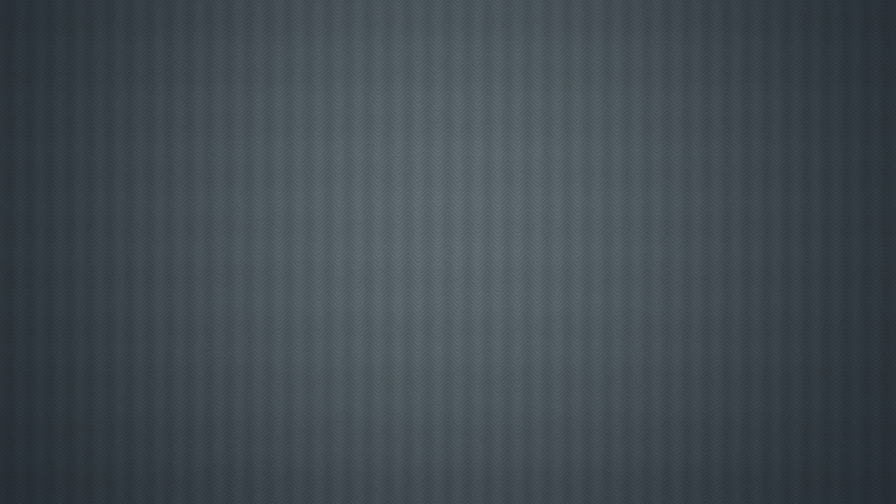
Write a Shadertoy shader that draws this background.

```glsl
// Slate herringbone cloth with fine vertical stripes under a soft central glow.

const vec3 GLOW_COLOR = vec3(0.350, 0.397, 0.418);
const vec3 EDGE_COLOR = vec3(0.112, 0.138, 0.165);
const vec2 GLOW_CENTER = vec2(0.0, 0.07);   // in canvas heights from the middle
const vec2 GLOW_FALLOFF = vec2(1.65, 1.75);
const float STRIPE_COUNT = 45.0;            // across the canvas width
const float STRIPE_DEPTH = 0.040;
const float THREAD_COUNT = 120.0;           // down the canvas height
const float THREAD_DEPTH = 0.055;
const float BAND_COUNT = 10.0;
const float BAND_DEPTH = 0.010;
const float GRAIN_COUNT = 288.0;
const float GRAIN_DEPTH = 0.040;
const float TAU = 6.28318;

float hash(vec2 cell) {
    return fract(sin(dot(cell, vec2(12.9898, 78.233))) * 43758.5453);
}

// Diagonal threads that change direction at every half stripe.
float herringbone(vec2 p, float stripeX, float pixel) {
    float stripeWidth = iResolution.x / iResolution.y / STRIPE_COUNT;
    float zigzag = abs(fract(stripeX) - 0.5) * stripeWidth;
    float visible = 1.0 - smoothstep(0.3, 0.6, THREAD_COUNT * pixel);
    return sin(TAU * THREAD_COUNT * (p.y + zigzag)) * visible;
}

void mainImage(out vec4 fragColor, in vec2 fragCoord) {
    vec2 uv = fragCoord / iResolution.xy;
    float pixel = 1.0 / iResolution.y;
    vec2 p = (fragCoord - 0.5 * iResolution.xy) * pixel;

    // Glow and vignette
    vec2 d = p - GLOW_CENTER;
    float glow = exp(-dot(d * d, GLOW_FALLOFF));
    vec3 color = mix(EDGE_COLOR, GLOW_COLOR, glow);

    // Stripes, weave and faint cross bands
    float stripeX = uv.x * STRIPE_COUNT;
    float shade = 1.0;
    shade += STRIPE_DEPTH * cos(TAU * stripeX);
    shade += THREAD_DEPTH * herringbone(p, stripeX, pixel);
    shade += BAND_DEPTH * cos(TAU * BAND_COUNT * uv.y);

    // Fibre grain
    shade += GRAIN_DEPTH * (hash(floor(p * GRAIN_COUNT)) - 0.5);

    fragColor = vec4(color * shade, 1.0);
}
```
